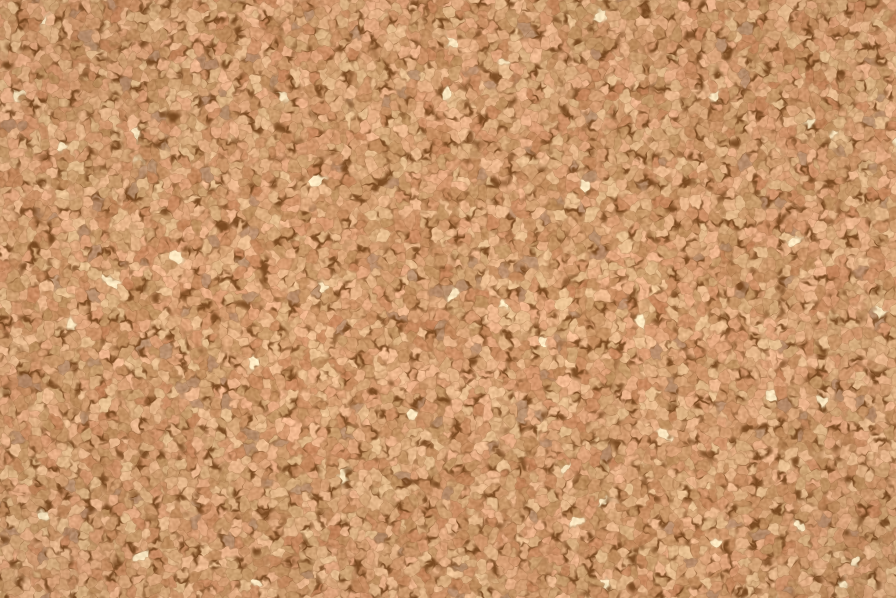
Reproduce this texture procedurally as a WebGL 2 fragment shader.

```glsl
#version 300 es
precision highp float;

uniform vec2 u_resolution;
out vec4 fragColor;

vec3 hash3(vec2 p) {
    vec3 q = fract(p.xyx * vec3(0.1031, 0.1030, 0.0973));
    q += dot(q, q.yxz + 33.33);
    return fract((q.xxy + q.yzz) * q.zyx);
}

float cornerSlope(vec2 corner, vec2 offset) {
    return dot(hash3(corner).xy * 2.0 - 1.0, offset);
}

float gradientNoise(vec2 p) {
    vec2 i = floor(p), f = fract(p);
    vec2 s = f * f * f * (f * (f * 6.0 - 15.0) + 10.0);
    vec2 e = vec2(1.0, 0.0);
    return mix(mix(cornerSlope(i, f), cornerSlope(i + e.xy, f - e.xy), s.x),
               mix(cornerSlope(i + e.yx, f - e.yx), cornerSlope(i + e.xx, f - e.xx), s.x), s.y);
}

vec3 grainColour(vec2 cell) {
    vec3 h = hash3(cell + 217.0);
    vec3 colour = mix(vec3(0.75, 0.53, 0.35), vec3(0.93, 0.74, 0.57), h.x);
    // Drift between pinkish and yellowish cork
    colour += (h.y - 0.5) * vec3(0.035, -0.04, -0.01);
    // Occasional grey-brown bark and pale chips
    colour = mix(colour, vec3(0.69, 0.53, 0.41), 0.8 * step(0.965, h.z));
    return mix(colour, vec3(0.98, 0.90, 0.75), step(h.z, 0.007));
}

// Packed angular grains: rgb is the blended colour, a the distance to a seam
vec4 grains(vec2 p) {
    vec2 base = floor(p);
    vec3 colourSum = vec3(0.0);
    float weightSum = 0.0, nearest = 9.0, second = 9.0;
    for (int y = -2; y <= 2; y++) {
        for (int x = -2; x <= 2; x++) {
            vec2 cell = base + vec2(x, y);
            vec3 h = hash3(cell);
            vec2 offset = p - cell - h.xy;
            // Each grain has its own direction, stretch and size
            float angle = h.z * 6.2832;
            vec2 axis = vec2(cos(angle), sin(angle));
            vec2 local = vec2(dot(offset, axis), dot(offset, vec2(-axis.y, axis.x)));
            float size = hash3(cell + 71.0).x;
            float d = length(local * vec2(0.8, 1.2)) - 0.3 * size;

            float weight = exp(-13.0 * d);
            colourSum += weight * grainColour(cell);
            weightSum += weight;
            second = min(second, max(nearest, d));
            nearest = min(nearest, d);
        }
    }
    return vec4(colourSum / weightSum, second - nearest);
}

void main() {
    vec2 p = gl_FragCoord.xy / u_resolution.y;
    vec2 centred = gl_FragCoord.xy / u_resolution - 0.5;

    // Ragged grain outlines
    vec2 warp = vec2(gradientNoise(p * 110.0), gradientNoise(p * 110.0 + 57.0));
    vec4 grain = grains(p * 60.0 + 0.4 * warp);
    vec3 colour = grain.rgb;

    // Fine mottling inside the grains
    colour += 0.10 * gradientNoise(p * 165.0 + 31.0);
    colour += 0.06 * gradientNoise(p * 80.0 + 13.0);

    // Seams open into dark crevices in scattered places
    float open = smoothstep(-0.02, 0.36, gradientNoise(p * 44.0 + 91.0));
    float seam = 1.0 - smoothstep(0.0, mix(0.22, 0.58, open), grain.a);
    colour = mix(colour, vec3(0.45, 0.26, 0.10), seam * mix(0.17, 0.92, open));

    // Broad unevenness and slightly darker corners
    colour *= 1.015 + 0.03 * gradientNoise(p * 3.0) - 0.09 * dot(centred, centred);
    fragColor = vec4(clamp(colour, 0.0, 1.0), 1.0);
}
```
